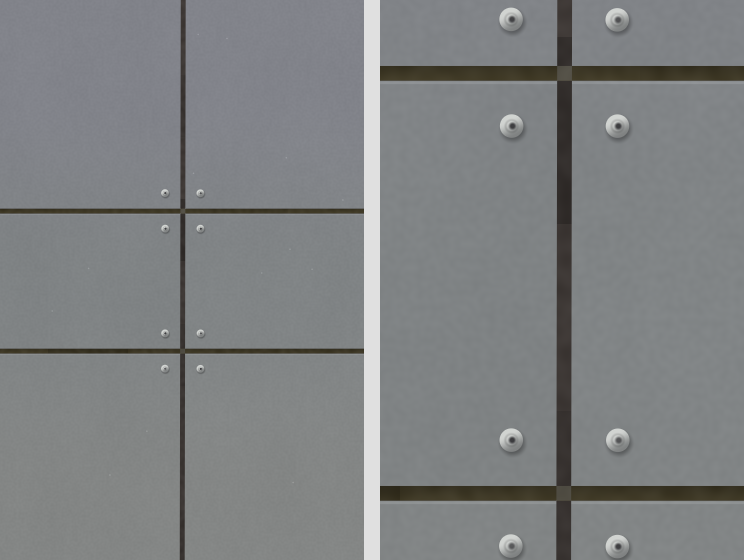
Left, the full canvas; right, a detail of the centre.
A WebGL 1 fragment shader for this texture:

```glsl
precision highp float;
// Grey facade panels, two across and three down, parted by narrow dark joints.
// Rivets mirror about each joint crossing; gradient noise adds mottling and
// grain, and hashes vary panel tone, backing strips, rivets and small specks.
uniform vec2 u_resolution;

// Lengths are fractions of the canvas height.
const float JOINT_SHIFT = 0.0013;      // vertical joint, right of centre
const float JOINT_LEAN = 0.0018;       // its drift from bottom to top
const float LOWER_JOINT = 0.3730;
const float UPPER_JOINT = 0.6230;
const float JOINT_HALF = 0.0044;
const float RIVET_OFFSET = 0.0317;
const float RIVET_RADIUS = 0.0070;
const float RIVET_JITTER = 0.0010;
const float PANEL_VARIATION = 0.008;
const float MOTTLE = 0.012;
const float GRAIN = 0.016;
const vec3 PANEL_TOP = vec3(0.505, 0.512, 0.540);
const vec3 PANEL_MIDDLE = vec3(0.502, 0.517, 0.523);
const vec3 PANEL_BOTTOM = vec3(0.515, 0.524, 0.520);
const vec3 GAP_ACROSS = vec3(0.220, 0.200, 0.135);
const vec3 GAP_DOWN = vec3(0.220, 0.200, 0.190);
const vec3 GAP_CROSSING = vec3(0.340, 0.330, 0.300);
const vec3 RIVET_LIGHT = vec3(0.82, 0.83, 0.82);
const vec3 RIVET_SHADE = vec3(0.50, 0.51, 0.51);
const vec3 RIVET_PIN = vec3(0.23, 0.23, 0.24);

float hash(vec2 p) {
  vec3 q = fract(vec3(p.xyx) * 0.1031);
  q += dot(q, q.yzx + 33.33);
  return fract((q.x + q.y) * q.z);
}

vec2 gradientAt(vec2 cell) {
  float angle = 6.2832 * hash(cell);
  return vec2(cos(angle), sin(angle));
}

float gradientNoise(vec2 p) {
  vec2 i = floor(p), f = p - i;
  vec2 w = f * f * f * (f * (f * 6.0 - 15.0) + 10.0);
  vec2 e = vec2(1.0, 0.0);
  float low = mix(dot(gradientAt(i), f), dot(gradientAt(i + e), f - e), w.x);
  float high = mix(dot(gradientAt(i + e.yx), f - e.yx),
                   dot(gradientAt(i + 1.0), f - 1.0), w.x);
  return mix(low, high, w.y);
}

// Coverage of a signed distance, softened over one pixel.
float cover(float d) {
  return clamp(0.5 - d * u_resolution.y, 0.0, 1.0);
}

vec3 panelColor(vec2 p, vec2 id) {
  vec3 color = mix(PANEL_BOTTOM, PANEL_MIDDLE, smoothstep(0.1, 0.5, p.y));
  color = mix(color, PANEL_TOP, smoothstep(0.5, 0.85, p.y));
  color += PANEL_VARIATION * (hash(id + 4.7) - 0.5);
  color += MOTTLE * gradientNoise(p * vec2(9.0, 6.0) + id * 17.0);
  color += GRAIN * gradientNoise(p * 210.0);
  color += GRAIN * 0.5 * gradientNoise(p * vec2(70.0, 45.0) + 31.0);
  // Rare pale specks, one candidate per cell.
  vec2 cell = floor(p * 24.0), local = fract(p * 24.0) - 0.5;
  vec2 spot = 0.6 * vec2(hash(cell + 7.1), hash(cell + 19.3)) - 0.3;
  float speck = cover((length(local - spot) - 0.03) / 24.0);
  return color + 0.09 * speck * step(0.96, hash(cell + 53.0));
}

vec3 gapColor(vec2 p, vec2 q, float down, float across) {
  // Backing strips change tone along their length.
  float stripX = hash(vec2(floor(p.x * 7.0 + 0.4), floor(p.y * 4.0)));
  float stripY = hash(vec2(3.0, floor(p.y * 9.0 + 0.2)));
  vec3 acrossColor = GAP_ACROSS * (0.9 + 0.2 * stripX);
  acrossColor *= 1.0 - 0.12 * q.y / JOINT_HALF;
  vec3 downColor = GAP_DOWN * (0.88 + 0.24 * stripY);
  vec3 color = mix(downColor, acrossColor, across);
  color = mix(color, GAP_CROSSING, 0.8 * down * across);
  return color + 0.04 * gradientNoise(p * vec2(90.0));
}

void main() {
  vec2 p = gl_FragCoord.xy / u_resolution.y;
  float jointX = 0.5 * u_resolution.x / u_resolution.y + JOINT_SHIFT
               + JOINT_LEAN * (p.y - 0.5);
  float upper = step(0.5 * (LOWER_JOINT + UPPER_JOINT), p.y);
  vec2 q = p - vec2(jointX, mix(LOWER_JOINT, UPPER_JOINT, upper));
  vec2 side = step(0.0, q);

  // Panels, with a pale lip on the edge just below each horizontal joint.
  vec3 color = panelColor(p, vec2(side.x, upper + side.y));
  color += 0.055 * cover(abs(q.y + JOINT_HALF + 0.0012) - 0.0008);

  // Rivets: shadow, domed head and dark pin.
  vec2 rivetId = vec2(side.x, 2.0 * upper + side.y);
  vec2 jitter = vec2(hash(rivetId + 11.0), hash(rivetId + 29.0)) - 0.5;
  vec2 r = (q - (2.0 * side - 1.0) * RIVET_OFFSET - RIVET_JITTER * jitter)
         / RIVET_RADIUS;
  float shadow = 1.0 - smoothstep(0.7, 1.35, length(r - vec2(0.12, -0.25)));
  color *= 1.0 - 0.30 * shadow;
  float light = smoothstep(-0.9, 0.6, dot(r, vec2(-0.45, 0.89)));
  vec3 head = mix(RIVET_SHADE, RIVET_LIGHT, light);
  head *= 1.0 - 0.12 * smoothstep(0.35, 0.5, length(r))
              * (1.0 - smoothstep(0.5, 0.7, length(r)));
  color = mix(color, head, cover((length(r) - 1.0) * RIVET_RADIUS));
  float pin = 1.0 - smoothstep(0.12, 0.42, length(r - vec2(0.08, 0.0)));
  color = mix(color, RIVET_PIN, (0.75 + 0.25 * hash(rivetId)) * pin);

  // Joints lie behind the panel edges.
  float down = cover(abs(q.x) - JOINT_HALF);
  float across = cover(abs(q.y) - JOINT_HALF);
  color = mix(color, gapColor(p, q, down, across), max(down, across));
  gl_FragColor = vec4(color, 1.0);
}
```
